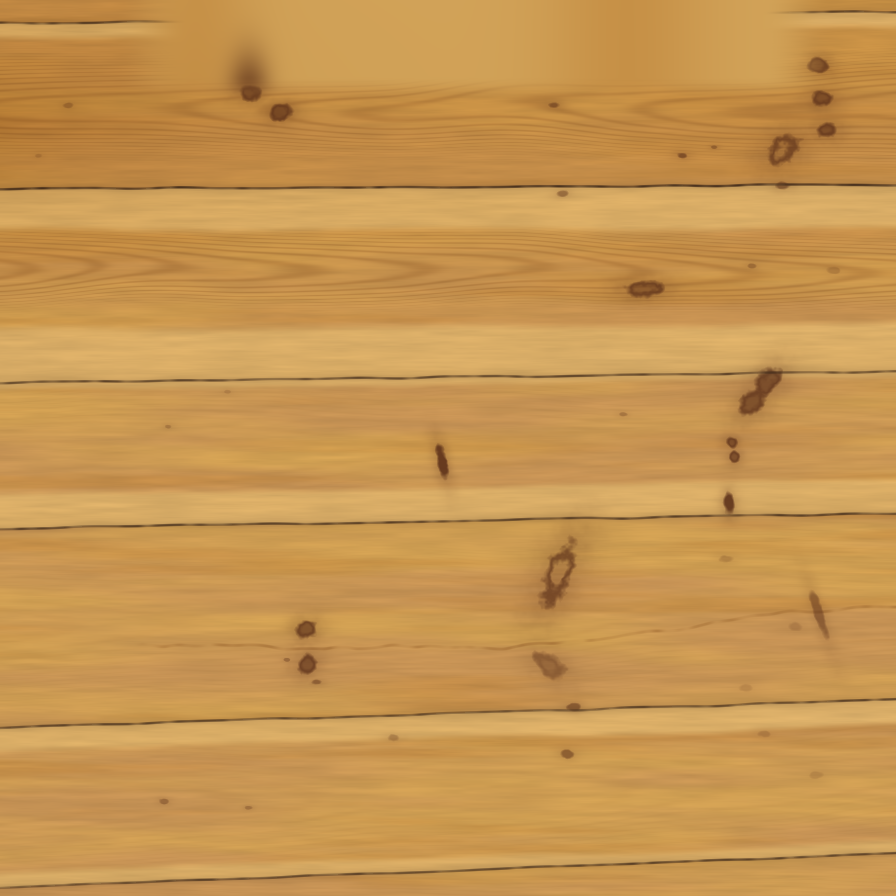
This texture is drawn by a WebGL 2 fragment shader. Its source:

```glsl
#version 300 es
precision highp float;
// Knotty pine boards running across the canvas, parted by slightly tilted seams.
// Noise streaks, parabolic rings and pale sapwood color each board; knots, specks,
// a hairline crack and a soft smear at the top lie over them.
uniform vec2 u_resolution;
out vec4 fragColor;

const vec3 GOLD = vec3(0.81, 0.62, 0.32);
const vec3 TAN = vec3(0.77, 0.57, 0.33);
const vec3 PALE = vec3(0.85, 0.68, 0.41);
const vec3 AMBER = vec3(0.75, 0.52, 0.23);
const vec3 RING = vec3(0.62, 0.41, 0.19);
const vec3 KNOT = vec3(0.36, 0.19, 0.10);
const vec3 SEAM = vec3(0.27, 0.18, 0.11);

// Seam heights at the left and right edges, from the bottom up
const vec2 SEAMS[6] = vec2[6](vec2(0.010, 0.047), vec2(0.188, 0.219), vec2(0.410, 0.427),
    vec2(0.573, 0.585), vec2(0.789, 0.794), vec2(0.974, 0.987));
// Sapwood share at the lower and upper edge of each board
const vec2 SAP[7] = vec2[7](vec2(-0.2), vec2(0.08, 0.16), vec2(-0.2), vec2(0.22, 0.06),
    vec2(0.27, 0.22), vec2(-0.2, 0.1), vec2(-0.2));

float hash(vec2 p) {
    return fract(sin(dot(p, vec2(127.1, 311.7))) * 43758.5);
}

float noise(vec2 p) {
    vec2 i = floor(p), f = fract(p);
    f = f * f * (3.0 - 2.0 * f);
    return mix(mix(hash(i), hash(i + vec2(1, 0)), f.x),
               mix(hash(i + vec2(0, 1)), hash(i + vec2(1, 1)), f.x), f.y);
}

float fbm(vec2 p) {
    return 0.55 * noise(p) + 0.3 * noise(p * 2.1 + 7.3) + 0.15 * noise(p * 4.3 + 3.1);
}

float bump(float x, float center, float width) {
    float d = (x - center) / width;
    return exp(-d * d);
}

// Nested parabolic growth rings around a horizontal axis
float rings(vec2 p, float axis, float bend, float frequency) {
    float dy = p.y - axis + 0.012 * (noise(p * vec2(7, 9)) - 0.5);
    float phase = frequency * (p.x + bend * dy * dy + 0.25 * noise(p * vec2(5, 14)));
    float fade = 1.0 - smoothstep(0.2, 0.5, fwidth(phase));
    return pow(0.5 + 0.5 * sin(6.2832 * phase), 3.0) * fade;
}

// Tilted oval knot; hollow lightens its heart
float knot(vec2 p, vec2 center, vec2 size, float tilt, float hollow) {
    float c = cos(tilt), s = sin(tilt);
    vec2 q = mat2(c, -s, s, c) * (p - center) / size;
    float d = length(q) + 0.8 * (fbm(p * 90.0) - 0.5);
    float body = 1.0 - smoothstep(0.5, 1.2, d);
    float heart = hollow * (1.0 - smoothstep(0.2, 0.75, d));
    return max(body * (1.0 - heart), 0.3 * exp(-0.4 * d * d));
}

// Evenly spaced knots along one branch
float knotRow(vec2 p, vec2 start, vec2 stride, int count, vec2 size, float tilt) {
    float amount = 0.0;
    for (int i = 0; i < count; i++)
        amount = max(amount, knot(p, start + stride * float(i), size, tilt, 0.25));
    return amount;
}

float specks(vec2 p) {
    float amount = 0.0;
    for (float k = 0.0; k < 24.0; k++) {
        vec2 center = vec2(hash(vec2(k, 1)), 0.9 * hash(vec2(k, 2)));
        float size = mix(0.002, 0.0055, hash(vec2(k, 3)));
        float depth = mix(0.2, 0.75, hash(vec2(k, 4)));
        amount = max(amount, depth * knot(p, center, vec2(1.8, 1) * size, 0.0, 0.0));
    }
    return amount;
}

float knots(vec2 p) {
    float a = knot(p, vec2(0.624, 0.362), vec2(0.041, 0.017), 1.12, 0.8);
    a = max(a, knot(p, vec2(0.873, 0.832), vec2(0.023, 0.015), 0.6, 0.8));
    a = max(a, knot(p, vec2(0.720, 0.678), vec2(0.023, 0.010), 0.0, 0.4));
    a = max(a, knot(p, vec2(0.493, 0.485), vec2(0.022, 0.006), 1.8, 0.0));
    a = max(a, knot(p, vec2(0.814, 0.438), vec2(0.007, 0.013), 0.0, 0.0));
    a = max(a, 0.65 * knot(p, vec2(0.613, 0.258), vec2(0.023, 0.013), -0.65, 0.3));
    a = max(a, 0.6 * knot(p, vec2(0.915, 0.312), vec2(0.034, 0.006), 1.9, 0.0));
    a = max(a, knotRow(p, vec2(0.842, 0.552), vec2(0.014, 0.02), 2, vec2(0.021, 0.013), 0.9));
    a = max(a, knotRow(p, vec2(0.912, 0.927), vec2(0.005, -0.036), 3, vec2(0.013, 0.009), 0.0));
    a = max(a, knotRow(p, vec2(0.343, 0.297), vec2(0, -0.038), 2, vec2(0.013, 0.011), 0.4));
    a = max(a, knotRow(p, vec2(0.816, 0.506), vec2(0.003, -0.016), 2, vec2(0.007), 0.0));
    return max(a, knotRow(p, vec2(0.278, 0.897), vec2(0.035, -0.022), 2, vec2(0.014, 0.01), 0.0));
}

// Soft band of blended color with one dark blot
vec3 smearColor(vec2 p) {
    float shade = 0.6 * bump(p.x, 0.70, 0.09) + 0.5 * bump(p.x, 0.22, 0.06);
    float blot = bump(p.x, 0.278, 0.022) * bump(p.y, 0.895, 0.045);
    return mix(mix(mix(GOLD, PALE, 0.3), AMBER, shade), KNOT, 0.75 * blot);
}

void main() {
    vec2 uv = gl_FragCoord.xy / u_resolution;
    float pixel = 1.0 / u_resolution.y;

    // Board index, its bounds and the uneven seam lines
    float low = -0.14, high = 1.15, seam = 0.0;
    int board = 0;
    for (int i = 0; i < 6; i++) {
        float y = mix(SEAMS[i].x, SEAMS[i].y, uv.x) + 0.002 * (noise(vec2(uv.x * 20.0, i)) - 0.5);
        float d = uv.y - y;
        if (d > 0.0) { low = y; board = i + 1; }
        else high = min(high, y);
        float wear = noise(vec2(uv.x * 85.0, i)) + (i == 4 ? 0.3 : 0.0);
        float line = 1.0 - smoothstep(0.0003, 0.0014 + pixel, abs(d));
        seam = max(seam, max(line * mix(0.45, 0.85, wear), 0.17 * exp(-abs(d) * 230.0)));
    }
    float seed = float(board) * 13.7;

    // Heartwood streaks and growth rings
    float tone = fbm(uv * vec2(2.5, 22) + seed);
    float streak = fbm(uv * vec2(3, 45) + seed);
    float fibre = fbm(uv * vec2(16, 190) + seed);
    vec3 wood = mix(TAN, GOLD, smoothstep(0.3, 0.75, tone));
    wood = mix(wood, AMBER, 0.6 * smoothstep(0.5, 0.95, uv.y));
    wood = mix(wood, AMBER, 0.45 * smoothstep(0.5, 0.8, streak));
    vec4 arch = vec4(0.5 * (low + high), 300, 6, 0.06);
    if (board == 4) arch = vec4(0.70, 520, 8, 0.42);
    if (board == 5) arch = vec4(0.88, -420, 7, 0.42);
    wood = mix(wood, RING, arch.w * rings(uv, arch.x, arch.y, arch.z));

    // Sapwood edges
    float edge = (uv.y - low) / (high - low) + 0.05 * (noise(vec2(uv.x * 4.0, seed)) - 0.5);
    vec2 inside = smoothstep(-0.03, 0.03, vec2(edge, 1.0 - edge) - SAP[board]);
    wood = mix(mix(PALE, GOLD, 0.35 * tone), wood, inside.x * inside.y);
    wood *= 0.95 + 0.12 * fibre;

    // Hairline crack, knots and seams
    float crackY = 0.275 + 0.045 * smoothstep(0.55, 1.0, uv.x) + 0.006 * noise(uv.xx * 25.0);
    float crack = 1.0 - smoothstep(0.0005, 0.0015 + pixel, abs(uv.y - crackY));
    wood = mix(wood, RING, 0.6 * crack * smoothstep(0.12, 0.2, uv.x) * noise(uv.xx * 60.0));
    wood = mix(wood, KNOT, 0.9 * max(knots(uv), specks(uv)));
    wood = mix(wood, SEAM, seam);

    // Smear at the top and warm falloff at the upper left
    float smear = smoothstep(0.13, 0.21, uv.x) * (1.0 - smoothstep(0.85, 0.93, uv.x));
    wood = mix(wood, smearColor(uv), smear * smoothstep(0.888, 0.915, uv.y));
    float corner = exp(-6.0 * length((uv - vec2(0, 0.86)) * vec2(1, 2.2)));
    fragColor = vec4(wood * (1.0 - vec3(0.10, 0.16, 0.28) * corner), 1.0);
}
```
